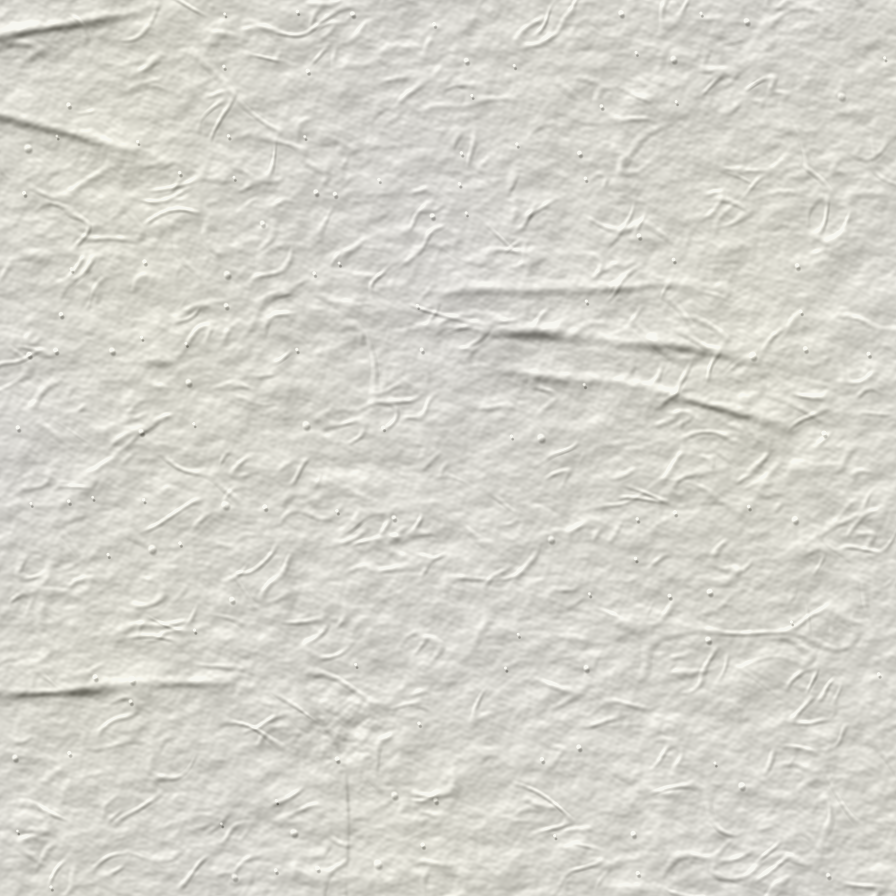
Write a three.js fragment shader that draws this texture.

```glsl
// Off-white pasted paper over rough plaster, lit from above.
// A height field of grain, thin creases and specks is shaded by its slope
// toward the light; broad folds and a vertical seam are added as tone.

#define PAPER vec3(0.838, 0.832, 0.802)
#define COOL_TINT vec3(-0.004, -0.004, 0.014)
#define LIGHT_STEP vec2(-0.0016, 0.0036)
#define RELIEF_GAIN 0.30
#define GRAIN_FREQ 22.0
#define CREASE_FREQ 11.0
#define CREASE_WIDTH 0.0075
#define CREASE_HEIGHT 0.50
#define SPECK_CELLS 22.0
#define SPECK_SHARE 0.28
#define FOLD_WIDTH 0.0062

varying vec2 vUv;

vec2 hash2(vec2 p) {
  vec3 q = fract(p.xyx * vec3(0.1031, 0.1030, 0.0973));
  q += dot(q, q.yzx + 33.33);
  return fract((q.xx + q.yz) * q.zy);
}

float cornerSlope(vec2 cell, vec2 offset) {
  return dot(hash2(cell) * 2.0 - 1.0, offset);
}

// Gradient noise, roughly -1 to 1
float noise(vec2 p) {
  vec2 i = floor(p), f = p - i;
  vec2 u = f * f * f * (f * (f * 6.0 - 15.0) + 10.0);
  vec2 e = vec2(1.0, 0.0);
  float low = mix(cornerSlope(i, f), cornerSlope(i + e, f - e), u.x);
  float high = mix(cornerSlope(i + e.yx, f - e.yx), cornerSlope(i + 1.0, f - 1.0), u.x);
  return 1.5 * mix(low, high, u.y);
}

vec2 rotate(vec2 p, float a) {
  return vec2(cos(a) * p.x - sin(a) * p.y, sin(a) * p.x + cos(a) * p.y);
}

// Plaster grain, slightly stretched sideways
float grain(vec2 p) {
  float sum = 0.0, amp = 1.0;
  vec2 q = p * GRAIN_FREQ * vec2(0.75, 1.0);
  for (int i = 0; i < 4; i++) {
    sum += amp * noise(q);
    q = rotate(q, 0.25) * 2.03 + 7.3;
    amp *= 0.52;
  }
  return sum;
}

// Short thin ridges: noise contours, broken up by a patch mask
float creases(vec2 p) {
  float sum = 0.0, freq = CREASE_FREQ;
  vec2 warped = p + 0.012 * vec2(noise(p * 13.0), noise(p * 13.0 + 41.0));
  for (int i = 0; i < 4; i++) {
    float k = float(i);
    vec2 q = rotate(warped, 0.55 - 0.4 * k) * vec2(0.65, 1.2) * freq + 19.0 * k;
    float ridge = 1.0 - smoothstep(0.0, CREASE_WIDTH * freq, abs(noise(q)));
    float patches = smoothstep(0.05, 0.45, noise(p * (9.0 + 3.0 * k) + 63.0 + 11.0 * k));
    sum += ridge * patches;
    freq *= 1.45;
  }
  return sum;
}

// Scattered round lumps
float specks(vec2 p) {
  vec2 q = p * SPECK_CELLS, cell = floor(q);
  vec2 place = hash2(cell + 5.0), kind = hash2(cell + 91.0);
  float radius = mix(0.05, 0.13, kind.y * kind.y);
  float d = length(q - cell - mix(vec2(0.2), vec2(0.8), place));
  return step(kind.x, SPECK_SHARE) * (1.0 - smoothstep(0.2 * radius, radius, d));
}

float relief(vec2 p) {
  float crumple = exp(-dot(p - vec2(0.38, 0.19), p - vec2(0.38, 0.19)) * 500.0);
  return grain(p) * (1.0 + 0.8 * crumple) + CREASE_HEIGHT * creases(p) + 0.75 * specks(p);
}

// Stacked folds: lit crest over a dark underside, each one bending further down
float folds(vec2 p, vec2 start, float span, float rise, float gap, int count) {
  float tone = 0.0;
  for (int i = 0; i < 3; i++) {
    if (i >= count) break;
    float k = float(i), seed = start.y * 31.0 + 7.0 * k;
    float t = (p.x - start.x) / span - 0.12 * k;
    float line = start.y - gap * k + rise * (1.0 - 2.0 * k) * t - 0.03 * k * t * t;
    float d = p.y - line - 0.006 * noise(vec2(p.x * 9.0, seed));
    float taper = smoothstep(0.0, 0.3, t) * (1.0 - smoothstep(0.65, 1.0, t));
    float w = FOLD_WIDTH * (0.8 + 0.4 * noise(vec2(p.x * 12.0, seed + 3.0)));
    float crest = exp(-pow((d - w) / w, 2.0));
    float under = exp(-pow((d + 0.7 * w) / w, 2.0));
    float depth = 0.09 + 0.25 * smoothstep(-0.25, 0.35, noise(vec2(p.x * 8.0, seed + 9.0)));
    float soft = exp(-pow((d - 0.018) / 0.014, 2.0)) - exp(-pow((d + 0.018) / 0.014, 2.0));
    tone += taper * (0.11 * crest - depth * under + 0.03 * soft);
  }
  return tone;
}

// Faint vertical joint that narrows to a crack near the bottom
float seam(vec2 p) {
  float lower = 1.0 - smoothstep(0.14, 0.26, p.y);
  float d = p.x - 0.325 - 0.06 * lower - 0.007 * noise(vec2(3.7, p.y * 9.0));
  float w = mix(0.008, 0.0025, lower);
  float worn = smoothstep(-0.5, 0.4, noise(vec2(d * 30.0, p.y * 16.0)));
  return -mix(0.05, 0.13, lower) * worn * exp(-d * d / (w * w)) * (1.0 - smoothstep(0.6, 0.8, p.y));
}

void main() {
  vec2 p = vUv;
  float tone = RELIEF_GAIN * (relief(p) - relief(p + LIGHT_STEP));
  tone += folds(p, vec2(-0.09, 0.945), 0.29, 0.05, 0.062, 2);
  tone += folds(p, vec2(0.43, 0.674), 0.40, 0.008, 0.042, 3);
  tone += folds(p, vec2(-0.10, 0.222), 0.42, 0.02, 0.04, 1);
  tone += seam(p) + 0.014 * noise(p * 4.0 + 2.0);
  vec3 color = PAPER + COOL_TINT * noise(p * 3.0 + 8.0) + tone;
  gl_FragColor = vec4(clamp(color, vec3(0.22), vec3(0.97, 0.97, 0.945)), 1.0);
}
```
